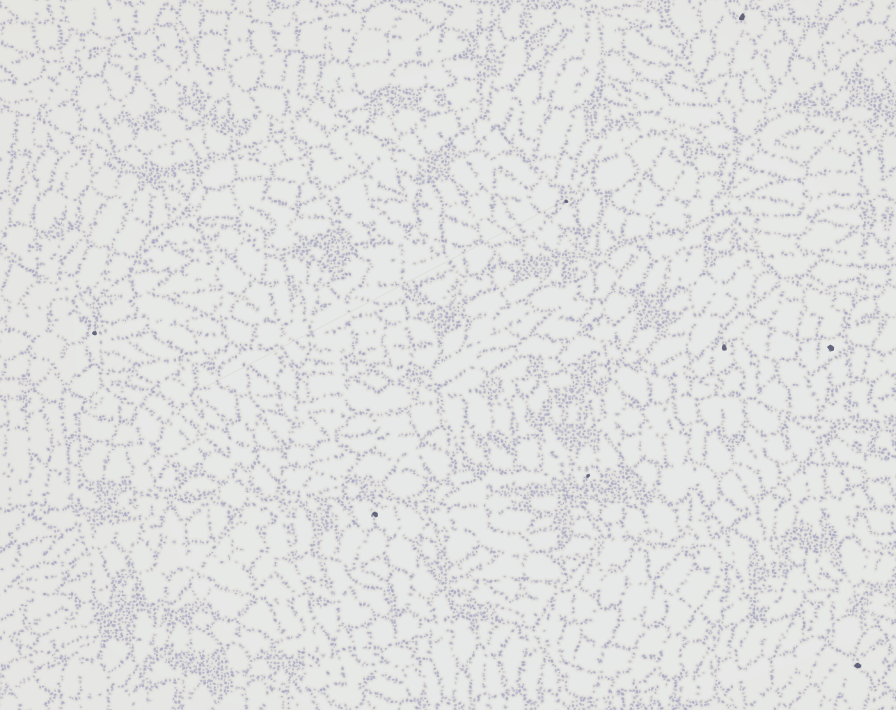
Reproduce this texture procedurally as a WebGL 2 fragment shader.

```glsl
#version 300 es
precision highp float;
// Cast alloy micrograph: pale dendrite arms outlined by fine blue-grey particles.

uniform vec2 u_resolution;
out vec4 fragColor;

const float PARTICLE_PITCH = 0.0050;
const float GRAIN_DENSITY = 5.5;
const vec3 PALE_METAL = vec3(0.906, 0.914, 0.908);
const vec3 WARM_METAL = vec3(0.897, 0.896, 0.884);
const vec3 HALO = vec3(0.882, 0.872, 0.856);
const vec3 PARTICLE = vec3(0.665, 0.670, 0.775);
const vec3 INCLUSION = vec3(0.30, 0.31, 0.42);

vec2 hash2(vec2 p) {
    vec3 q = fract(p.xyx * vec3(0.1031, 0.1030, 0.0973));
    q += dot(q, q.yzx + 33.33);
    return fract((q.xx + q.yz) * q.zy);
}

float noise(vec2 p) {
    vec2 i = floor(p), f = fract(p);
    vec2 u = f * f * (3.0 - 2.0 * f);
    float low = mix(hash2(i).x, hash2(i + vec2(1, 0)).x, u.x);
    float high = mix(hash2(i + vec2(0, 1)).x, hash2(i + vec2(1, 1)).x, u.x);
    return mix(low, high, u.y);
}

vec2 rotate(vec2 p, float angle) {
    float c = cos(angle), s = sin(angle);
    return vec2(c * p.x - s * p.y, s * p.x + c * p.y);
}

// Cell id in xy, distance to the nearest border in z (unscaled units).
vec3 voronoi(vec2 p, vec2 density) {
    vec2 base = floor(p * density), f = fract(p * density);
    vec2 nearest = vec2(8.0), second = vec2(9.0), id = base;
    for (int j = -1; j <= 1; j++)
    for (int i = -1; i <= 1; i++) {
        vec2 cell = vec2(i, j);
        vec2 site = cell + 0.5 + 0.85 * (hash2(base + cell) - 0.5) - f;
        float d = dot(site, site);
        if (d < dot(nearest, nearest)) {
            second = nearest;
            nearest = site;
            id = base + cell;
        } else if (d < dot(second, second)) {
            second = site;
        }
    }
    float gap = 0.5 * (dot(second, second) - dot(nearest, nearest));
    return vec3(id, gap / length((second - nearest) * density));
}

// Distance to the arm outlines; each grain has its own direction and arm shape.
float armBorder(vec2 p) {
    vec2 bend = vec2(noise(p * 24.0), noise(p * 24.0 + 71.0)) - 0.5;
    vec2 q = p + 0.014 * bend;
    vec3 grain = voronoi(q + 3.0, vec2(GRAIN_DENSITY));
    vec2 trait = hash2(grain.xy + 17.0);
    vec2 density = vec2(mix(25.0, 14.0, trait.y), mix(28.0, 39.0, trait.y));
    vec3 arm = voronoi(rotate(q, trait.x * 3.14159) + 5.0 + grain.xy, density);
    return min(arm.z, grain.z);
}

// Half width of the particle band, swelling into scattered pools.
float bandWidth(vec2 p) {
    float cloud = 0.5 * noise(p * 13.0 + 40.0) + 0.5 * noise(p * 29.0 + 9.0);
    float pool = smoothstep(0.62, 0.85, cloud);
    return 0.0016 + 0.0017 * noise(p * 40.0) + 0.011 * pool;
}

// Particle cover in x, surrounding halo in y.
vec2 particles(vec2 p, float blur) {
    vec2 base = floor(p / PARTICLE_PITCH);
    vec2 cover = vec2(0.0);
    for (int j = -1; j <= 1; j++)
    for (int i = -1; i <= 1; i++) {
        vec2 cell = base + vec2(i, j);
        vec2 centre = (cell + 0.5 + 0.8 * (hash2(cell) - 0.5)) * PARTICLE_PITCH;
        vec2 trait = hash2(cell + 311.0);
        if (trait.x > 0.93 || armBorder(centre) > bandWidth(centre)) continue;
        vec2 offset = rotate(p - centre, trait.x * 7.0) * vec2(0.85, 1.18);
        float radius = mix(0.0008, 0.0023, trait.y);
        float d = length(offset) - radius;
        float tone = mix(0.55, 1.0, hash2(cell + 97.0).x);
        cover.x = max(cover.x, tone * (1.0 - smoothstep(-blur, blur, d)));
        cover.y = max(cover.y, 1.0 - smoothstep(0.0012, 0.0042, d));
    }
    return cover;
}

// Rare dark ragged spots.
float inclusions(vec2 p, float blur) {
    vec2 cell = floor(p * 4.5);
    vec2 trait = hash2(cell + 53.0);
    vec2 centre = (cell + 0.2 + 0.6 * hash2(cell + 29.0)) / 4.5;
    float radius = mix(0.002, 0.0045, trait.y);
    float d = length(p - centre) - radius * (0.4 + 1.2 * noise(p * 260.0));
    return step(trait.x, 0.28) * (1.0 - smoothstep(-blur, blur, d));
}

float scratch(vec2 p, vec2 a, vec2 b, float blur) {
    vec2 along = b - a;
    float t = clamp(dot(p - a, along) / dot(along, along), 0.0, 1.0);
    return 1.0 - smoothstep(0.0, blur, length(p - a - t * along));
}

void main() {
    vec2 p = gl_FragCoord.xy / u_resolution.y;
    vec2 screen = gl_FragCoord.xy / u_resolution;
    float blur = max(0.0013, 0.7 / u_resolution.y);

    // Uneven lamp light
    float shade = length(screen - vec2(0.55, 0.45)) + 0.2 * (noise(p * 3.0) - 0.5);
    vec3 colour = mix(PALE_METAL, WARM_METAL, smoothstep(0.35, 0.8, shade));

    // Polishing scratch, particles and inclusions
    float line = scratch(p, vec2(0.28, 0.45), vec2(0.80, 0.72), blur);
    colour = mix(colour, HALO * 0.97, 0.7 * line);
    vec2 cover = particles(p, blur);
    colour = mix(colour, HALO, 0.8 * cover.y);
    colour = mix(colour, PARTICLE, cover.x);
    colour = mix(colour, INCLUSION, 0.85 * inclusions(p, blur));
    fragColor = vec4(colour, 1.0);
}
```
